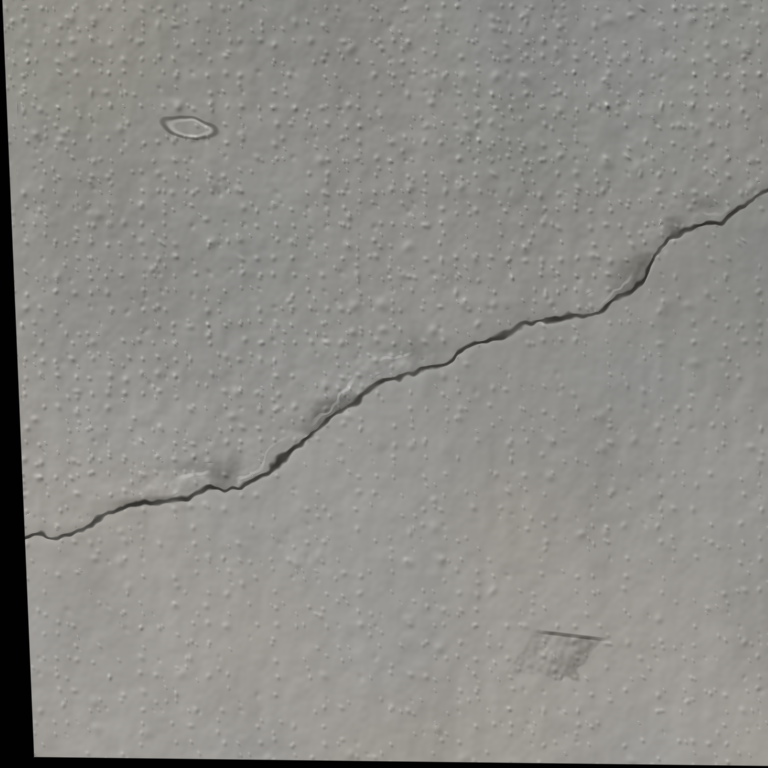
A WebGL 2 fragment shader for this texture:

```glsl
#version 300 es
precision highp float;
// Weathered painted plaster with a diagonal crack, two chipped spots and a dark border.
uniform vec2 u_resolution;
out vec4 outColor;

#define RELIEF_GAIN 0.105
#define RELIEF_STEP 0.0024
#define LIGHT_DIR vec2(-0.5, 0.866)
#define CRACK_WIDTH 0.0021
#define CRACK_WOBBLE 0.011
#define LOWER_WALL vec3(0.615, 0.600, 0.575)
#define UPPER_WALL vec3(0.545, 0.540, 0.522)
#define CRACK_DARK vec3(0.17, 0.165, 0.15)
#define BORDER vec3(0.004)

const int POINTS = 15;
const vec2 crackPath[POINTS] = vec2[](
  vec2(0.02, 0.296), vec2(0.098, 0.306), vec2(0.176, 0.345), vec2(0.313, 0.366),
  vec2(0.378, 0.408), vec2(0.449, 0.470), vec2(0.501, 0.503), vec2(0.56, 0.516),
  vec2(0.638, 0.560), vec2(0.71, 0.583), vec2(0.781, 0.589), vec2(0.82, 0.622),
  vec2(0.872, 0.690), vec2(0.951, 0.720), vec2(1.02, 0.760));

float hash(vec2 p) {
  vec3 q = fract(p.xyx * 0.1031);
  q += dot(q, q.yzx + 33.33);
  return fract((q.x + q.y) * q.z);
}

float noise(vec2 p) {
  vec2 i = floor(p), f = fract(p);
  f = f * f * (3.0 - 2.0 * f);
  return mix(mix(hash(i), hash(i + vec2(1, 0)), f.x),
             mix(hash(i + vec2(0, 1)), hash(i + vec2(1, 1)), f.x), f.y);
}

vec2 noise2(vec2 p) { return vec2(noise(p), noise(p + 57.3)) - 0.5; }

// Scattered round bumps and pits, at most one per cell
float bumps(vec2 p, float cells, float amount) {
  vec2 g = p * cells, id = floor(g);
  vec2 centre = 0.35 + 0.3 * vec2(hash(id + 11.0), hash(id + 47.0));
  float radius = mix(0.09, 0.19, hash(id + 83.0));
  vec2 d = (fract(g) - centre) / radius;
  float size = hash(id + 5.0);
  float polarity = size > 0.85 * amount ? -0.7 : 1.0;
  return step(size, amount) * polarity * exp(-dot(d, d));
}

// Height of the paint; roughness adds crumbled grain
float relief(vec2 p, float amount, float roughness) {
  vec2 w = p + 0.006 * noise2(p * 55.0);
  float h = bumps(w, 46.0, amount) + 0.8 * bumps(w + 3.37, 71.0, amount * 0.6);
  h += 1.1 * bumps(w + 7.71, 27.0, amount * 0.35);
  h += 0.85 * noise(p * vec2(62.0, 48.0)) + 0.28 * noise(p * 135.0);
  return h + roughness * (noise(p * 75.0) + 0.6 * noise(p * 170.0));
}

// Distance to the crack in x, height above it in y
vec2 crackDistance(vec2 p) {
  float nearest = 1.0, above = 0.0;
  for (int i = 0; i < POINTS - 1; i++) {
    vec2 a = crackPath[i], ab = crackPath[i + 1] - a, ap = p - a;
    nearest = min(nearest, length(ap - ab * clamp(dot(ap, ab) / dot(ab, ab), 0.0, 1.0)));
    if (ap.x >= 0.0 && ap.x < ab.x) above = ap.y - ab.y * ap.x / ab.x;
  }
  return vec2(nearest, above);
}

float band(float x, float centre, float halfWidth) {
  return 1.0 - smoothstep(0.4, 1.0, abs(x - centre) / halfWidth);
}

void main() {
  vec2 p = gl_FragCoord.xy / u_resolution;
  float px = 1.0 / min(u_resolution.x, u_resolution.y);

  // Crack geometry and the crumbled plaster above it
  vec2 bent = p + CRACK_WOBBLE * noise2(p * 36.0) + 0.006 * noise2(p * 105.0);
  vec2 crack = crackDistance(bent);
  float upper = smoothstep(-0.02, 0.04, crack.y);
  float flaked = band(p.x, 0.25, 0.14) + band(p.x, 0.47, 0.13) + band(p.x, 0.86, 0.1);
  float crumble = flaked * smoothstep(-0.008, 0.004, crack.y)
                * (1.0 - smoothstep(0.015, 0.065, crack.y));

  // Lower chipped patch: a ragged slanted box
  vec2 q = p - vec2(0.722, 0.147);
  q.y += 0.12 * q.x;
  q.x -= 0.6 * q.y;
  vec2 ragged = abs(q + 0.011 * noise2(p * 85.0)) - vec2(0.043, 0.028);
  float chip = 1.0 - smoothstep(-0.003, 0.002 + px, max(ragged.x, ragged.y));

  // Lit relief
  float amount = mix(0.36, 0.62, upper);
  float roughness = 0.75 * crumble + 1.5 * chip;
  vec2 e = LIGHT_DIR * RELIEF_STEP;
  float lit = relief(p - e, amount, roughness) - relief(p + e, amount, roughness);

  // Broad tint, faint brush streaks and stains
  vec3 color = mix(LOWER_WALL, UPPER_WALL, smoothstep(0.05, 0.85, p.y + 0.2 * (p.x - 0.5)));
  color += vec3(0.035, 0.028, 0.005) * (1.0 - smoothstep(0.0, 0.45, length(p - vec2(0.03, 1.0))));
  color += 0.035 * (noise(p * vec2(9.0, 5.0)) - 0.5) + 0.022 * (noise(p * vec2(75.0, 12.0)) - 0.5);
  color += vec3(-0.008, 0.0, 0.012) * noise(p * 6.0 + 9.0);
  color += RELIEF_GAIN * lit * mix(0.75, 1.0, upper);

  // Shaded hollows and pale lifted edges beside the crack
  float hollow = smoothstep(0.45, 0.8, noise(p * vec2(24.0, 38.0) + 4.0));
  color -= 0.11 * crumble * hollow;
  float flakeEdge = abs(crack.y - 0.006 - 0.028 * noise(p * 19.0 + 2.0));
  color += 0.11 * crumble * (1.0 - smoothstep(0.0008, 0.0032 + px, flakeEdge))
         * smoothstep(0.3, 0.6, noise(p * 31.0));
  float lip = smoothstep(-0.014, -0.002, crack.y) * (1.0 - smoothstep(-0.002, 0.001, crack.y));
  color += 0.075 * lip * noise(p * 26.0 + 8.0);
  color -= 0.07 * exp(-crack.x / 0.006) * smoothstep(-0.004, 0.003, crack.y);

  // Open crack, wider and narrower along its length
  float width = CRACK_WIDTH * (0.25 + 1.5 * noise(p * 34.0 + 17.0));
  float open = 1.0 - smoothstep(width * 0.4, width + 0.0012 + px, crack.x);
  color = mix(color, CRACK_DARK, open * mix(0.5, 0.95, noise(p * 58.0)));

  // Patch colour and its shadowed top edge
  color -= chip * (0.02 + 0.07 * smoothstep(-0.01, 0.035, q.x));
  float topEdge = (1.0 - smoothstep(0.0008, 0.0025 + px, abs(q.y - 0.028)))
                * band(q.x, 0.006, 0.055);
  color -= 0.2 * topEdge;

  // Small leaf-shaped chip: dark outer rim, pale inner rim
  vec2 leaf = p - vec2(0.247, 0.834);
  leaf.y += 0.17 * leaf.x;
  leaf += 0.004 * noise2(p * 70.0);
  float rim = (length(leaf / vec2(0.033, 0.0125)) - 1.0) * 0.0125;
  color -= 0.15 * (1.0 - smoothstep(0.0005, 0.0018 + px, abs(rim)));
  color += 0.10 * (1.0 - smoothstep(0.0005, 0.0018 + px, abs(rim + 0.003)));

  // Slanted border on the left and along the bottom
  float inside = min(p.x - 0.003 - 0.042 * (1.0 - p.y), p.y - 0.0148 + 0.0122 * p.x);
  color = mix(BORDER, color, smoothstep(-px, px, inside));
  outColor = vec4(clamp(color, 0.0, 1.0), 1.0);
}
```
